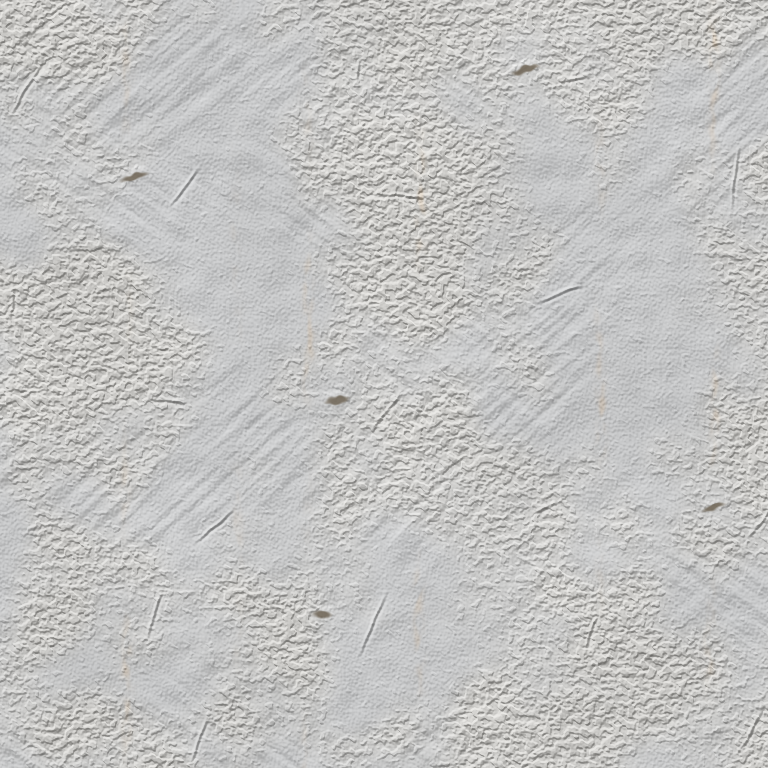
This texture is drawn by a three.js fragment shader. Its source:

```glsl
varying vec2 vUv;

const vec3 PLASTER = vec3(0.787, 0.783, 0.771);
const vec3 COOL_TINT = vec3(-0.012, -0.004, 0.012);
const vec3 RUST_TINT = vec3(0.015, -0.025, -0.07);
const vec3 GOUGE_COLOR = vec3(0.43, 0.39, 0.33);
const vec2 LIGHT_STEP = vec2(-0.0009, 0.0022);
const vec2 SPREAD = vec2(0.7549, 0.5698);
const float CRUMB_FREQ = 105.0;
const float GRIT_FREQ = 250.0;
const float HIGHLIGHT = 0.14;
const float SHADOW = 0.42;
const float SCRATCH_WIDTH = 0.0021;
const int SCRATCHES = 18;
const int GOUGES = 5;
const int RUST_LINES = 6;

vec2 hash2(vec2 p) {
  vec3 q = fract(p.xyx * vec3(0.1031, 0.1030, 0.0973));
  q += dot(q, q.yzx + 33.33);
  return fract((q.xx + q.yz) * q.zy);
}

float cornerSlope(vec2 cell, vec2 offset) {
  return dot(hash2(cell) * 2.0 - 1.0, offset);
}

// Gradient noise, roughly -1 to 1
float noise(vec2 p) {
  vec2 i = floor(p);
  vec2 f = p - i;
  vec2 u = f * f * f * (f * (f * 6.0 - 15.0) + 10.0);
  vec2 e = vec2(0.0, 1.0);
  float low = mix(cornerSlope(i, f), cornerSlope(i + e.yx, f - e.yx), u.x);
  float high = mix(cornerSlope(i + e.xy, f - e.xy), cornerSlope(i + e.yy, f - e.yy), u.x);
  return 1.5 * mix(low, high, u.y);
}

vec2 rotate(vec2 p, float angle) {
  float c = cos(angle);
  float s = sin(angle);
  return vec2(c * p.x + s * p.y, c * p.y - s * p.x);
}

float roughness(vec2 p) {
  return smoothstep(-0.4, 0.4, noise(p * 4.0 + 7.3) + 0.6 * noise(p * 12.0 + 31.0));
}

// Long trowel marks, fading in and out in patches
float trowel(vec2 p, float angle, float seed) {
  float patches = smoothstep(-0.05, 0.4, noise(p * 3.5 + seed));
  vec2 q = rotate(p, angle) + seed;
  return patches * (noise(q * vec2(7.0, 65.0)) + 0.6 * noise(q * vec2(16.0, 130.0)));
}

// Scattered ridges, each with a groove on its lower side
float scratches(vec2 p) {
  float height = 0.0;
  for (int i = 0; i < SCRATCHES; i++) {
    float n = float(i);
    vec2 rnd = hash2(vec2(n, 17.0));
    vec2 q = rotate(p - fract(0.2 + n * SPREAD), mix(-0.4, 1.5, rnd.x));
    float halfLength = mix(0.018, 0.055, rnd.y);
    float taper = 1.0 - smoothstep(0.3, 1.0, abs(q.x) / halfLength);
    float v = (q.y + 0.003 * noise(vec2(q.x * 35.0, n + 0.5))) / SCRATCH_WIDTH;
    height += taper * (exp(-v * v) - 0.8 * exp(-(v + 1.7) * (v + 1.7)));
  }
  return height;
}

float surfaceHeight(vec2 p, float rough) {
  vec2 q = p * vec2(0.85, 1.1);
  float crumb = noise(q * CRUMB_FREQ) + 0.5 * noise(q * CRUMB_FREQ * 2.0 + 9.0);
  float height = smoothstep(0.0, 0.5, crumb + 0.6 * (rough - 0.5)) * mix(0.25, 1.0, rough);
  height += 0.6 * rough * smoothstep(0.2, 0.5, noise(q * 62.0 + 3.0));
  height += 0.22 * noise(p * GRIT_FREQ) + 0.8 * noise(p * 28.0);
  height += 0.6 * trowel(p, -0.62, 4.7) + 0.6 * trowel(p, 0.72, 19.2);
  return height + 0.8 * scratches(p);
}

float rustLines(vec2 p) {
  float rust = 0.0;
  for (int i = 0; i < RUST_LINES; i++) {
    float n = float(i);
    float x = p.x - fract(0.31 + n * 0.618) + 0.006 * noise(vec2(p.y * 9.0, n + 0.4));
    rust += exp(-pow(x / 0.006, 2.0)) * smoothstep(-0.2, 0.6, noise(vec2(n * 5.3, p.y * 5.0)));
  }
  return rust * smoothstep(-0.3, 0.5, noise(p * vec2(90.0, 45.0)));
}

// Ragged dent: positive inside its shadow, negative along the lit upper lip
float gouges(vec2 p) {
  float mark = 0.0;
  for (int i = 0; i < GOUGES; i++) {
    float n = float(i);
    vec2 rnd = hash2(vec2(n, 53.0));
    vec2 q = rotate(p - fract(vec2(0.42, 0.2) + n * SPREAD), mix(-0.15, 0.35, rnd.x));
    q += 0.004 * vec2(noise(p * 60.0), noise(p * 75.0 + 5.0));
    vec2 size = vec2(mix(0.014, 0.026, rnd.y), 0.0055);
    mark += 1.0 - smoothstep(0.4, 1.0, length(q / size));
    mark -= 0.5 * (1.0 - smoothstep(0.3, 1.1, length((q - vec2(0.0, 0.009)) / size)));
  }
  return mark;
}

void main() {
  vec2 p = vUv;
  float rough = roughness(p);

  // Relief lit from above
  float slope = surfaceHeight(p, rough) - surfaceHeight(p + LIGHT_STEP, rough);
  float lit = HIGHLIGHT * (1.0 - exp(-2.0 * max(slope, 0.0)));
  float shade = SHADOW * (1.0 - exp(-1.1 * max(-slope, 0.0)));

  // Broad tone, stains and dents
  vec3 color = PLASTER + 0.025 * noise(p * 5.0 + 41.0);
  color += COOL_TINT * (1.0 - rough) + RUST_TINT * rustLines(p);
  color += lit - shade;
  float gouge = gouges(p);
  color = mix(color, GOUGE_COLOR, 0.85 * clamp(gouge, 0.0, 1.0));
  color += 0.14 * clamp(-gouge, 0.0, 1.0);

  gl_FragColor = vec4(clamp(color, 0.0, 1.0), 1.0);
}
```
